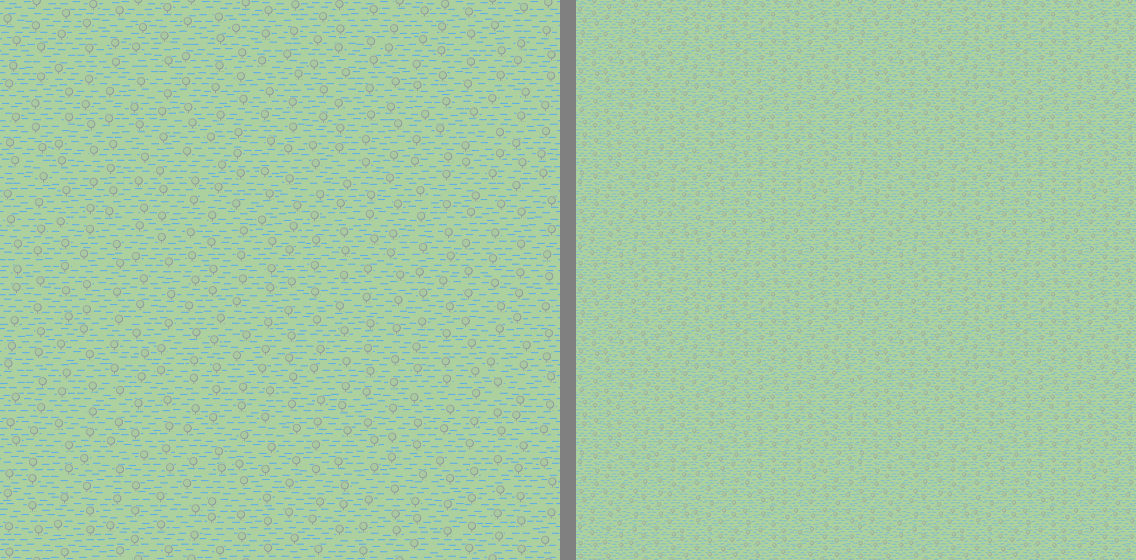
Left: one tile. Right: repeated 2 by 2.
Reproduce this pattern procedurally as a three.js fragment shader.

```glsl
// Seamless meadow of small round grey trees among short blue horizontal dashes.
varying vec2 vUv;

const vec3 MEADOW = vec3(0.68, 0.82, 0.62);
const vec3 WATER = vec3(0.37, 0.68, 0.91);
const vec3 BARK = vec3(0.565, 0.605, 0.63);

const vec2 TREE_GRID = vec2(22.0, 22.0);   // even counts keep the stagger seamless
const vec2 DASH_GRID = vec2(44.0, 96.0);
const float DASH_LINES = 512.0;            // fine ruling that the dashes sit on
const vec2 DASH_HALF = vec2(0.0067, 0.00098);
const float EDGE = 0.0009;

// Sine-free hash, two values per cell
vec2 hash2(vec2 cell, float seed) {
  vec3 h = fract(vec3(cell.xyx + seed) * vec3(0.1031, 0.1030, 0.0973));
  h += dot(h, h.yzx + 33.33);
  return fract((h.xx + h.yz) * h.zy);
}

// Random shift around a cell centre, wrapped over the grid
vec2 jitter(vec2 cell, vec2 grid, vec2 amount, float seed) {
  return (hash2(mod(cell, grid), seed) - 0.5) * 2.0 * amount;
}

float fill(float dist) {
  return 1.0 - smoothstep(-EDGE, EDGE, dist);
}

float box(vec2 p, vec2 halfSize) {
  vec2 d = abs(p) - halfSize;
  return fill(d.x) * fill(d.y);
}

// Offset from the nearest tree; odd columns are shifted by half a row
vec2 nearestTree(vec2 uv, vec2 grid, float spread) {
  vec2 q = uv * grid;
  vec2 best = vec2(1.0);
  for (int i = -1; i <= 1; i++) {
    float col = floor(q.x) + float(i);
    float shift = 0.5 * mod(col, 2.0);
    for (int j = -1; j <= 1; j++) {
      vec2 cell = vec2(col, floor(q.y - shift) + float(j));
      vec2 centre = cell + vec2(0.5, 0.5 + shift) + jitter(cell, grid, vec2(spread), 7.0);
      vec2 offset = (q - centre) / grid;
      if (dot(offset, offset) < dot(best, best)) best = offset;
    }
  }
  return best;
}

// Coverage of the dashes; odd rows are shifted by half a column
float dashes(vec2 uv, vec2 grid, vec2 spread) {
  vec2 q = uv * grid;
  float cover = 0.0;
  for (int j = -1; j <= 1; j++) {
    float row = floor(q.y) + float(j);
    float shift = 0.5 * mod(row, 2.0);
    for (int i = -1; i <= 1; i++) {
      vec2 cell = vec2(floor(q.x - shift) + float(i), row);
      vec2 centre = (cell + vec2(0.5 + shift, 0.5) + jitter(cell, grid, spread, 23.0)) / grid;
      centre.y = (floor(centre.y * DASH_LINES) + 0.5) / DASH_LINES;
      cover = max(cover, box(uv - centre, DASH_HALF));
    }
  }
  return cover;
}

// Coverage of one tree: shaded ring crown, stem and specks on the ground
float tree(vec2 p, float radius) {
  float r = length(p);
  float shade = 0.82 + 0.18 * dot(p / max(r, 0.0001), vec2(0.7, -0.7));
  float ring = fill(abs(r - radius) - 0.0011) * shade;
  float crown = fill(r - radius) * 0.14;
  float stem = box(p - vec2(0.0, -0.0088), vec2(0.0009, 0.0019));
  float speck = (fract(p.x / 0.0036 + 0.5) - 0.5) * 0.0036;
  float ground = box(vec2(speck, p.y + 0.0109), vec2(0.0008, 0.0007));
  ground *= fill(abs(p.x - 0.0018) - 0.0062) * 0.5;
  return max(max(ring, crown), max(stem, ground));
}

void main() {
  vec2 p = nearestTree(vUv, TREE_GRID, 0.23);

  // Dashes stop short of every tree
  float clearing = fill(length(p + vec2(0.0, 0.0018)) - 0.0104);
  float water = dashes(vUv, DASH_GRID, vec2(0.2, 0.25)) * (1.0 - clearing);

  vec3 color = mix(MEADOW, WATER, water);
  color = mix(color, BARK, tree(p, 0.0064));
  gl_FragColor = vec4(color, 1.0);
}
```
